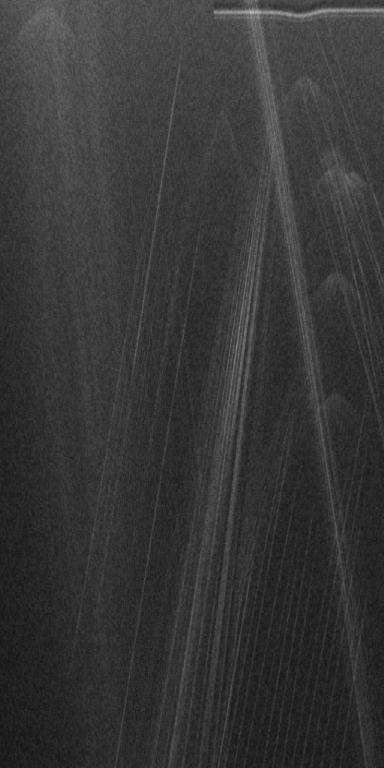
This texture is drawn by a WebGL 1 fragment shader. Its source:

```glsl
precision highp float;
// Grainy grey echo profile: crossing bundles of steep fine streaks, faint arches and a bright bed line.
uniform vec2 u_resolution;

const float DEEP_GREY = 0.108;
const float SURFACE_GLOW = 0.195;
const float GLOW_DECAY = 1.15;
const float EDGE_SHADE = 0.03;
const float HAZE_GAIN = 0.085;
const float FAN_GAIN = 0.27;
const float BEAM_GAIN = 0.2;
const float RAY_GAIN = 0.12;
const float ARCH_GAIN = 0.15;
const float BED_GAIN = 0.27;
const float BED_START = 0.557;
const float GRAIN_GAIN = 0.06;
const float SPECKLE_GAIN = 0.042;
const float RAY_WIDTH = 0.0025;

float hash(vec2 p) {
  vec3 q = fract(vec3(p.xyx) * 0.1031);
  q += dot(q, q.yzx + 33.33);
  return fract((q.x + q.y) * q.z);
}

float noise(vec2 p) {
  vec2 i = floor(p), f = fract(p);
  f = f * f * (3.0 - 2.0 * f);
  return mix(mix(hash(i), hash(i + vec2(1.0, 0.0)), f.x),
             mix(hash(i + vec2(0.0, 1.0)), hash(i + vec2(1.0, 1.0)), f.x), f.y);
}

float bell(float x) { return exp(-x * x); }

// Long streaks across a bundle coordinate, slowly varying with depth
float streaks(float across, float depth) {
  float coarse = noise(vec2(across * 4.0 + 40.0, depth * 0.8));
  float fine = noise(vec2(across * 12.0 + 90.0, depth * 1.2));
  return 0.35 * coarse + 0.8 * fine * fine * fine + 0.4 * coarse * fine;
}

// Thin straight ray that fades at both ends
float ray(vec2 p, float x0, float slope, float top, float bottom) {
  float across = (p.x - x0 - slope * p.y) / RAY_WIDTH;
  float span = smoothstep(top, top + 0.2, p.y) * (1.0 - smoothstep(bottom - 0.15, bottom, p.y));
  return bell(across) * span;
}

// Hyperbolic echo with a crisp crest and a soft tail below
float arch(vec2 p, vec2 crest, float halfWidth, float steepness) {
  float dx = p.x - crest.x;
  float curve = crest.y + sqrt(0.0009 + steepness * steepness * dx * dx) - 0.03;
  float d = p.y - curve;
  float tail = smoothstep(-0.01, 0.008, d) * exp(-max(d, 0.0) / 0.04);
  return tail * bell(dx / halfWidth) * (0.6 + 0.8 * noise(vec2(p.x * 110.0, d * 40.0)));
}

// Broad fan of hazy streaks on the left
float leftHaze(vec2 p) {
  float u = (p.x - 0.14 - 0.08 * p.y) / 0.15;
  float lines = noise(vec2((p.x - 0.1 * p.y) * 120.0 + 30.0, p.y * 3.0));
  float bands = noise(vec2((p.x - 0.09 * p.y) * 22.0 + 7.0, p.y));
  return bell(u) * (0.3 + 0.35 * lines + 0.5 * bands) * (1.0 - 0.2 * p.y);
}

// Bright bundle leaning from lower centre to upper right
float centreFan(vec2 p) {
  float u = (p.x - 0.75 + 0.13 * p.y) / (0.018 + 0.034 * p.y);
  float depthFade = smoothstep(0.1, 1.0, p.y) * (1.0 - 0.25 * smoothstep(1.3, 2.0, p.y));
  return bell(u * 0.95 + 0.15) * streaks(u, p.y) * depthFade;
}

// Faint companion bundle, bowed, between the centre fan and the beam
float bowedFan(vec2 p) {
  float d = p.x - (0.615 + 0.2 * (1.6 - p.y) + 0.16 * (1.6 - p.y) * (1.6 - p.y));
  float span = smoothstep(0.8, 1.1, p.y) * (1.0 - smoothstep(1.4, 1.7, p.y));
  return bell(d / 0.03) * streaks(d * 22.0 + 9.0, p.y) * span;
}

// Dense stranded beam descending along the right side
float rightBeam(vec2 p) {
  float d = p.x - (0.65 + 0.18 * p.y - 0.012 * p.y * p.y);
  float strand = noise(vec2(d * 210.0 + 50.0, p.y * 1.5));
  float core = bell(d / 0.012) * (0.25 + 1.0 * strand * strand);
  float skirt = bell((d - 0.004) / 0.034) * streaks(d * 22.0, p.y);
  return (core + 0.6 * skirt) * (1.0 - 0.15 * p.y);
}

// Scattered fainter rays, leaning either way
float scatteredRays(vec2 p) {
  float sum = 0.0;
  for (int i = 0; i < 14; i++) {
    float k = float(i);
    float a = hash(vec2(k, 3.0)), b = hash(vec2(k, 8.0)), c = hash(vec2(k, 15.0));
    float slope = -0.15 - 0.04 * b;
    sum += ray(p, 0.9 + 0.025 * k - 2.0 * (slope + 0.17), slope, 0.9 + 0.6 * a, 2.3) * (0.3 + 0.5 * c);
    sum += ray(p, 0.66 + 0.2 * a, 0.16 + 0.2 * b, 0.6 * c - 0.2, 0.6 + 0.8 * c) * (0.25 + 0.5 * b);
    sum += ray(p, 0.46 + 0.12 * b, -0.14 - 0.03 * a, 0.1 + 0.5 * c, 1.0 + 0.9 * a) * (0.15 + 0.3 * c);
    sum += ray(p, 0.18 + 0.2 * c, 0.09 + 0.05 * b, 0.8 * a, 1.2 + a) * 0.16;
  }
  return sum;
}

float arches(vec2 p) {
  float sum = 0.35 * arch(p, vec2(0.58, 0.29), 0.07, 3.2) + 0.4 * arch(p, vec2(0.12, 0.02), 0.09, 1.3);
  for (int i = 0; i < 4; i++) {
    float k = float(i);
    vec2 crest = vec2(0.875 - 0.08 * bell(k * 2.0), 0.2 + 0.215 * k + 0.02 * k * k);
    sum += (0.4 + 0.4 * hash(vec2(k, 21.0))) * arch(p, crest, 0.05, 1.4);
  }
  return sum + 0.7 * arch(p, vec2(0.917, 0.45), 0.045, 1.4) + 0.5 * arch(p, vec2(0.87, 0.39), 0.045, 1.4);
}

// Wavy bed line with weaker echoes beneath
float bedLine(vec2 p) {
  float bed = 0.032 + 0.009 * bell((p.x - 0.78) / 0.04) - 0.005 * smoothstep(0.79, 0.86, p.x);
  float d = p.y - bed;
  float lines = bell(d / 0.006) + 0.3 * bell((d - 0.014) / 0.004) - 0.25 * bell((d + 0.018) / 0.01);
  return lines * smoothstep(BED_START - 0.002, BED_START + 0.002, p.x);
}

void main() {
  vec2 p = gl_FragCoord.xy / u_resolution;
  p = vec2(p.x, 2.0 * (1.0 - p.y)); // depth runs downward, in canvas widths

  float grey = DEEP_GREY + SURFACE_GLOW * exp(-GLOW_DECAY * p.y);
  grey -= EDGE_SHADE * (1.0 - smoothstep(0.0, 0.18, p.x)) * (1.0 - 0.3 * p.y);
  grey += HAZE_GAIN * leftHaze(p) + FAN_GAIN * (centreFan(p) + 0.4 * bowedFan(p)) + BEAM_GAIN * rightBeam(p);
  float mainRays = ray(p, 0.493, -0.152, 0.05, 1.05) + 0.7 * ray(p, 0.614, -0.157, 0.5, 2.3)
                 + ray(p, 0.904, -0.168, 1.4, 2.3) + 0.8 * ray(p, 0.78, 0.2, 0.4, 1.1);
  grey += RAY_GAIN * (mainRays + 0.7 * scatteredRays(p)) + ARCH_GAIN * arches(p);
  grey += BED_GAIN * bedLine(p);

  // Slanted elongated grain plus fine speckle
  float lean = mix(-0.12, 0.13, smoothstep(0.3, 0.45, p.x));
  float grain = noise(vec2((p.x + lean * p.y) * 240.0 + 100.0, p.y * 130.0)) - 0.5;
  float speckle = hash(floor(p * 256.0)) - 0.5;
  grey += (GRAIN_GAIN * grain + SPECKLE_GAIN * speckle) * (0.65 + 1.6 * grey);

  gl_FragColor = vec4(vec3(clamp(grey, 0.0, 1.0)), 1.0);
}
```
